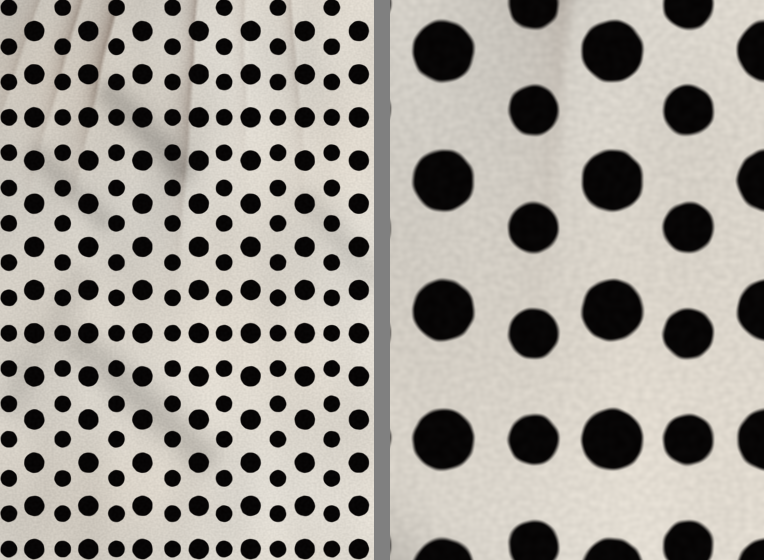
Left, the full canvas; right, a detail of the centre.
Reproduce this pattern procedurally as a Shadertoy shader.

```glsl
vec2 gradientAt(vec2 cell) {
    vec3 h = fract(cell.xyx * vec3(0.1031, 0.1030, 0.0973));
    h += dot(h, h.yzx + 33.33);
    float angle = 6.2832 * fract((h.x + h.y) * h.z);
    return vec2(cos(angle), sin(angle));
}

float gradientNoise(vec2 p) {
    vec2 i = floor(p), f = fract(p);
    vec2 w = f * f * f * (f * (f * 6.0 - 15.0) + 10.0);
    vec2 e = vec2(0.0, 1.0);
    float low = mix(dot(gradientAt(i), f), dot(gradientAt(i + e.yx), f - e.yx), w.x);
    float high = mix(dot(gradientAt(i + e.xy), f - e.xy), dot(gradientAt(i + e.yy), f - e.yy), w.x);
    return mix(low, high, w.y);
}

// Offset from the nearest column, with the fourth column set slightly right
float columnOffset(float x, float first, float pitch) {
    float column = round((x - first) / pitch);
    return x - first - column * pitch - (column == 3.0 ? 0.004 : 0.0);
}

// Evenly spaced large dots
float largeDots(vec2 p) {
    float y = p.y - 0.2096;
    y -= 0.07708 * round(y / 0.07708);
    return length(vec2(columnOffset(p.x, 0.0612, 0.0966), y)) - 0.0181;
}

// Small dots in groups of six, with a wider gap between groups
float smallDots(vec2 p) {
    float y = mod(p.y - 0.2096 + 0.1611, 0.3854) - 0.1611;
    y -= 0.0631 * clamp(round(y / 0.0631), -2.0, 3.0);
    return length(vec2(columnOffset(p.x, 0.0158, 0.0961), y)) - 0.0148;
}

// Shadow with a sharp right edge and a long fade to the left
float pleat(float x, float width) {
    return exp(min(x, 0.0) / width) * smoothstep(0.007, -0.002, x);
}

// Soft shadow along a segment
float softCrease(vec2 p, vec2 a, vec2 b, float width) {
    vec2 ab = b - a;
    float t = clamp(dot(p - a, ab) / dot(ab, ab), 0.0, 1.0);
    float d = length(p - a - ab * t) / width;
    return exp(-d * d);
}

vec3 cloth(vec2 p) {
    // Broad light, darker toward the upper left
    float light = 0.815 + 0.035 * smoothstep(0.0, 0.5, p.x);
    light -= 0.07 * smoothstep(0.45, 0.0, length(p * vec2(1.0, 0.8)));
    light += 0.07 * gradientNoise(p * vec2(5.0, 3.5) + 4.0);
    light += 0.035 * gradientNoise(p * vec2(15.0, 6.0) + 9.0);

    // Gathers fanning out from the top
    float fan = 0.43 + (p.x - 0.43) / (1.0 + p.y);
    fan += 0.006 * gradientNoise(p * 7.0);
    float gathers = 0.11 * pleat(fan - 0.072, 0.020)
                  + 0.17 * pleat(fan - 0.145, 0.016)
                  + 0.24 * pleat(fan - 0.207, 0.018)
                  + 0.09 * pleat(fan - 0.435, 0.014)
                  + 0.12 * pleat(fan - 0.515, 0.012);
    gathers *= smoothstep(0.42, 0.02, p.y);
    gathers += 0.20 * pleat(fan - 0.352, 0.014) * smoothstep(0.58, 0.08, p.y);

    // Diagonal drapes
    float drapes = 0.12 * softCrease(p, vec2(0.15, 0.62), vec2(0.36, 0.81), 0.035)
                 + 0.13 * softCrease(p, vec2(0.20, 0.17), vec2(0.32, 0.30), 0.028)
                 + 0.09 * softCrease(p, vec2(0.07, 0.28), vec2(0.18, 0.39), 0.024)
                 + 0.05 * softCrease(p, vec2(0.14, 0.50), vec2(0.02, 0.72), 0.028)
                 + 0.06 * softCrease(p, vec2(0.55, 0.36), vec2(0.66, 0.49), 0.025);

    // Fine weave
    float weave = 0.035 * gradientNoise(p * 230.0) + 0.02 * gradientNoise(p * vec2(150.0, 310.0));
    vec3 tint = vec3(1.015, 0.99, 0.945) + vec3(0.012, 0.0, -0.012) * gradientNoise(p * 4.0 + 20.0);
    return tint * (light + weave - drapes) - gathers * vec3(0.88, 1.0, 1.02);
}

void mainImage(out vec4 fragColor, in vec2 fragCoord) {
    vec2 p = vec2(fragCoord.x, iResolution.y - fragCoord.y) / iResolution.y;
    float edge = max(0.0016, 0.7 / iResolution.y);
    float dots = min(largeDots(p), smallDots(p)) + 0.0008 * gradientNoise(p * 110.0);

    vec3 fabric = cloth(p);
    vec3 ink = vec3(0.026, 0.02, 0.02) + 0.015 * gradientNoise(p * 180.0);
    vec3 color = mix(fabric, ink, smoothstep(edge, -edge, dots));
    fragColor = vec4(clamp(color, 0.0, 1.0), 1.0);
}
```
